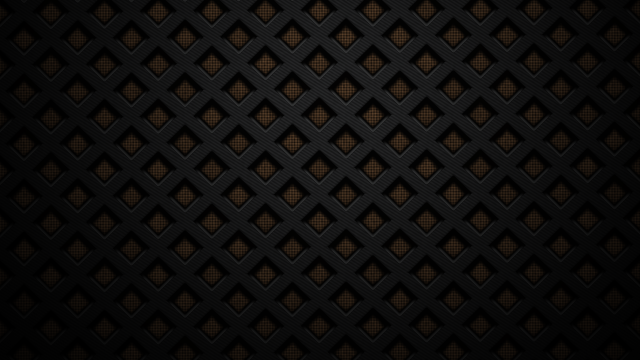
A WebGL 2 fragment shader for this pattern:

```glsl
#version 300 es
precision highp float;

uniform vec2 u_resolution;
out vec4 fragColor;

#define PITCH vec2(0.1491, 0.1463)   // hole spacing, in canvas heights
#define ORIGIN vec2(-0.002, 0.032)   // centre of one hole
#define TILT 0.0075                  // slight lean of the rows
#define HOLE 0.345                   // half side of a hole, in cells
#define BEVEL 0.075                  // width of the lit lower rim
#define SHADOW 0.15                  // depth of shade under the upper rim
#define RIB_PITCH 0.0078
#define MESH_PITCH 0.0076
#define LIGHT_POS vec2(0.03, 0.22)
#define LIGHT_FALLOFF vec2(1.45, 1.6)

const vec3 BAR_COLOUR = vec3(0.122, 0.123, 0.126);
const vec3 RIM_COLOUR = vec3(0.235, 0.238, 0.240);
const vec3 CLOTH_COLOUR = vec3(0.285, 0.205, 0.135);
const vec3 PIT_COLOUR = vec3(0.010, 0.009, 0.008);
const float TAU = 6.28318;

float hash(vec2 p) {
    return fract(sin(dot(p, vec2(41.3, 289.1))) * 4375.85);
}

float noise(vec2 p) {
    vec2 i = floor(p), f = fract(p);
    f = f * f * (3.0 - 2.0 * f);
    return mix(mix(hash(i), hash(i + vec2(1, 0)), f.x),
               mix(hash(i + vec2(0, 1)), hash(i + vec2(1, 1)), f.x), f.y);
}

// Sine ripple that fades out when too fine for the canvas
float ripple(float x, float pitch) {
    float pixels = pitch * u_resolution.y;
    return sin(TAU * x / pitch) * smoothstep(1.4, 3.2, pixels);
}

// Soft minimum, rounds the corners of a hole
float roundMin(float a, float b, float r) {
    float h = max(r - abs(a - b), 0.0) / r;
    return min(a, b) - 0.25 * h * h * r;
}

// Fine diagonal ribs on the lattice
vec3 barSurface(vec2 p) {
    float ribs = ripple(dot(p, vec2(0.53, 0.85)), RIB_PITCH);
    float grain = noise(p * 150.0) - 0.5;
    return BAR_COLOUR * (1.0 + 0.24 * ribs + 0.12 * grain);
}

// Open square weave behind the lattice
vec3 clothSurface(vec2 p) {
    float weave = ripple(p.x, MESH_PITCH) + ripple(p.y, MESH_PITCH);
    float fibre = noise(p * 210.0) - 0.5;
    return CLOTH_COLOUR * (0.78 + 0.24 * weave + 0.25 * fibre);
}

void main() {
    vec2 p = (gl_FragCoord.xy - 0.5 * u_resolution) / u_resolution.y;
    float aa = 1.0 / (PITCH.y * u_resolution.y);

    // Diagonal cells, one hole in each
    vec2 grid = (p - ORIGIN - vec2(0.0, TILT * p.x)) / PITCH;
    vec2 diagonal = vec2(grid.x + grid.y, grid.x - grid.y);
    vec2 cell = floor(diagonal + 0.5);
    vec2 q = diagonal - cell - vec2(0.012, -0.012);

    // Depth inside the hole from its lower and upper edges
    float lower = roundMin(q.x + HOLE, HOLE - q.y, 0.05);
    float upper = roundMin(HOLE - q.x, q.y + HOLE, 0.05);
    float depth = min(lower, upper);
    float hole = smoothstep(-aa, aa, depth);

    // Lighting: pool of light above the centre, cloth dims more slowly
    vec2 fall = (p - LIGHT_POS) * LIGHT_FALLOFF;
    float light = exp(-dot(fall, fall));
    float clothLight = pow(light, 0.7);

    // Cloth with soft, slightly wavering shade at its borders
    float waver = 0.03 * (noise(diagonal * 7.0) - 0.5);
    float lit = smoothstep(SHADOW - 0.05, SHADOW + 0.08, upper + waver)
              * smoothstep(BEVEL, BEVEL + 0.08, lower + waver);
    float glow = 1.0 - 0.5 * smoothstep(0.08, 0.40, length(q));
    float variation = 0.92 + 0.16 * hash(cell);
    vec3 inside = mix(PIT_COLOUR * light,
                      clothSurface(p) * clothLight * glow * variation, lit);

    // Lit rim along the two lower edges, fading at its ends
    float rim = smoothstep(-aa, aa, lower) * (1.0 - smoothstep(BEVEL - 0.05, BEVEL + aa, lower));
    rim *= smoothstep(0.02, 0.22, upper);
    inside = mix(inside, RIM_COLOUR * pow(light, 0.75), 0.85 * rim);

    // Lattice, a little darker beside the upper edges
    float turn = 1.0 - 0.3 * smoothstep(-0.06, 0.0, upper) * step(upper, lower);
    vec3 bar = barSurface(p) * light * turn;

    fragColor = vec4(mix(bar, inside, hole), 1.0);
}
```
